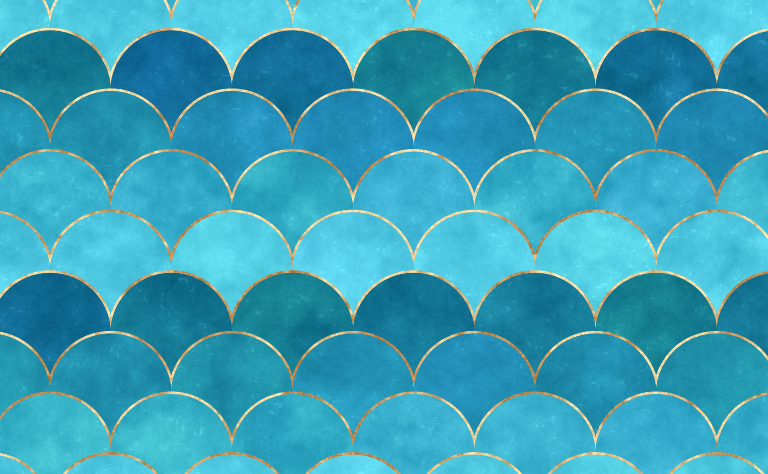
Give the GLSL for this pattern, as a Shadertoy shader.

```glsl
float hash(vec2 p) {
    return fract(sin(dot(p, vec2(127.1, 311.7))) * 43758.5453);
}

float noise(vec2 p) {
    vec2 i = floor(p), f = fract(p);
    f = f * f * (3.0 - 2.0 * f);
    return mix(mix(hash(i), hash(i + vec2(1, 0)), f.x),
               mix(hash(i + vec2(0, 1)), hash(i + vec2(1, 1)), f.x), f.y);
}

float fbm(vec2 p) {
    float sum = 0.0, amp = 0.5;
    for (int i = 0; i < 5; i++) {
        sum += amp * noise(p);
        p = mat2(1.6, 1.2, -1.2, 1.6) * p + 7.3;
        amp *= 0.5;
    }
    return sum / 0.97;
}

// Tone 0 is deep teal, 1 is pale aqua
vec3 aquaRamp(float tone) {
    vec3 deep = vec3(0.08, 0.47, 0.59), mid = vec3(0.16, 0.63, 0.75), pale = vec3(0.34, 0.82, 0.91);
    return tone < 0.5 ? mix(deep, mid, tone * 2.0) : mix(mid, pale, tone * 2.0 - 1.0);
}

// Watercolour wash, different on every scale
vec3 wash(vec2 local, vec2 id) {
    float seed = hash(id + 3.7);
    float depth = mod(id.y, 4.0);
    vec2 q = local + 40.0 * vec2(seed, hash(id + 9.1));
    float cloud = fbm(q * 1.3 + 0.6 * fbm(q * 2.0)) - 0.5;
    float blotch = fbm(q * 4.0 + 15.0) - 0.5;
    float grain = noise(q * 26.0) - 0.5;

    float tone = 1.0 - depth * 0.33 + 0.16 * (seed - 0.5);
    tone += 0.55 * cloud + 0.3 * blotch - 0.08 * local.y;
    vec3 color = aquaRamp(clamp(tone, -0.35, 1.15));

    // Drift towards blue or green, strongest on the deep rows
    float drift = (hash(id + 21.3) - 0.5) * (0.3 + 0.25 * depth);
    color += vec3(-0.01, -0.07, 0.05) * drift * (1.0 + 2.0 * cloud);
    color += 0.03 * grain;

    // Pale mineral speckles
    float speckle = smoothstep(0.72, 0.95, noise(q * 20.0 + 5.0)) * smoothstep(-0.02, 0.15, blotch);
    return color + speckle * vec3(0.06, 0.07, 0.05);
}

// Foil wandering from copper to cream, with bright flecks
vec3 goldFoil(vec2 p) {
    float sheen = smoothstep(0.28, 0.72, noise(p * 1.7) * 0.65 + noise(p * 9.0) * 0.35);
    vec3 color = mix(vec3(0.74, 0.53, 0.30), vec3(0.96, 0.86, 0.64), sheen);
    return color + 0.18 * (noise(p * 30.0) - 0.5);
}

void mainImage(out vec4 fragColor, in vec2 fragCoord) {
    // One unit is half a scale's width and one row's height
    float pixel = 12.67 / iResolution.x;
    vec2 p = fragCoord * pixel - vec2(0.825, 0.34);
    vec3 color = vec3(0.0);

    // Overlapping rows, back to front
    for (int i = 2; i >= 0; i--) {
        float row = floor(p.y) + float(i);
        float shift = 1.0 - mod(row, 2.0);
        float column = floor((p.x - shift) * 0.5 + 0.5);
        vec2 local = p - vec2(2.0 * column + shift, row - 1.028);
        float d = length(vec2(local.x, max(local.y, 0.0))) - 1.028;

        float fill = smoothstep(0.5, -0.5, d / pixel);
        color = mix(color, wash(local, vec2(column, row)), fill);

        // Gold rim, tapering to a point where neighbours meet
        float rim = smoothstep(0.5, -0.5, (abs(d) - 0.021) / pixel);
        rim *= smoothstep(0.03, 0.13, local.y);
        color = mix(color, goldFoil(p), rim);
    }
    fragColor = vec4(clamp(color, 0.0, 1.0), 1.0);
}
```
